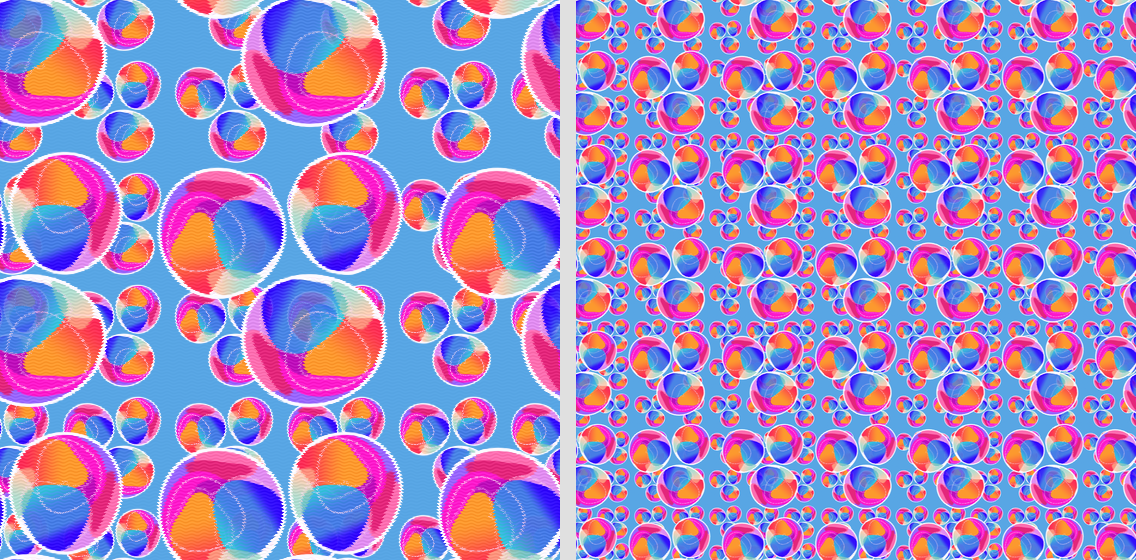
Left, the tile; right, the same tile 3 across and 3 down.
Write a Shadertoy shader that draws this pattern.

```glsl
// Marbled, stitched bubbles in two sizes on a sky blue ground, tiling seamlessly
const float TAU = 6.2831853;

// Approximate distance to an ellipse with a wavy rim
float wavyBlob(vec2 q, vec2 centre, vec2 radius, float waves, float amp, float phase) {
    vec2 e = (q - centre) / radius;
    float rim = 1.0 + amp * sin(waves * atan(e.y, e.x) + phase);
    return (length(e) - rim) * min(radius.x, radius.y);
}

float fill(float d, float aa) {
    return smoothstep(aa, -aa, d);
}

// Broken pale thread along a contour
float stitch(float d, float angle, float aa) {
    float dash = 0.45 + 0.55 * smoothstep(-0.5, 0.3, sin(angle * 44.0));
    return smoothstep(aa, 0.0, abs(d) - 0.008) * dash;
}

// One bubble of radius about 1; alpha drops where its blue pool is clear
vec4 bubble(vec2 q, float aa, float clearness, float weave) {
    float angle = atan(q.y, q.x);
    float body = wavyBlob(q, vec2(0.0), vec2(1.0), 3.0, 0.018, 1.0);
    float inside = fill(body + 0.05, aa);
    vec3 col = vec3(0.99, 0.98, 1.0);

    // Back washes: lilac, violet, pink and crimson
    float lilac = wavyBlob(q, vec2(0.42, 0.2), vec2(0.5, 0.58), 3.0, 0.08, 0.5);
    col = mix(col, vec3(0.88, 0.55, 0.94), inside * fill(lilac, aa));
    float violet = wavyBlob(q, vec2(-0.3, 0.14), vec2(0.68, 0.74), 2.0, 0.05, 0.0);
    col = mix(col, vec3(0.6, 0.4, 1.0), inside * fill(violet, aa));
    float pink = wavyBlob(q, vec2(0.02, 0.72), vec2(0.5, 0.3), 3.0, 0.1, 2.0);
    col = mix(col, vec3(1.0, 0.43, 0.69), inside * fill(pink, aa));
    float crimson = wavyBlob(q, vec2(-0.08, 0.63), vec2(0.5, 0.17), 3.0, 0.14, 1.0);
    col = mix(col, vec3(0.88, 0.12, 0.46), inside * fill(crimson, aa) * 0.9);

    // Magenta ribbon with a darker inner fold
    float magenta = wavyBlob(q, vec2(-0.26, -0.05), vec2(0.69, 0.65), 3.0, 0.06, 2.4);
    col = mix(col, vec3(1.0, 0.1, 0.8), inside * fill(magenta, aa));
    float fold = wavyBlob(q, vec2(0.1, 0.23), vec2(0.52, 0.3), 3.0, 0.1, 0.4);
    col = mix(col, vec3(0.7, 0.05, 0.72), inside * fill(fold, aa) * 0.85);

    // Orange pool sinking into red
    float ember = wavyBlob(q, vec2(-0.32, -0.34), vec2(0.43, 0.6), 4.0, 0.09, 1.4);
    vec3 emberCol = mix(vec3(1.0, 0.17, 0.34), vec3(1.0, 0.6, 0.18),
                        smoothstep(-0.85, 0.02, q.y - 0.25 * q.x));
    col = mix(col, emberCol, inside * fill(ember, aa));

    // Blue pool: cyan shore, royal middle, ultramarine far side
    vec2 poolCentre = vec2(0.41, -0.07);
    float pool = wavyBlob(q, poolCentre, vec2(0.54, 0.59), 3.0, 0.09, 0.7);
    float t = dot(q - poolCentre, vec2(0.8, 0.6));
    vec3 poolCol = mix(vec3(0.2, 0.8, 0.86), vec3(0.27, 0.48, 0.9),
                       smoothstep(-0.58, -0.08, t + 0.06 * weave));
    poolCol = mix(poolCol, vec3(0.19, 0.02, 1.0), smoothstep(0.16, 0.42, t));
    float poolMask = inside * fill(pool, aa);
    col = mix(col, poolCol, poolMask);

    // Sea-green and peach glaze
    float glaze = wavyBlob(q, vec2(0.2, -0.75), vec2(0.43, 0.2), 3.0, 0.1, 1.0);
    vec3 glazeCol = mix(vec3(1.0, 0.72, 0.56), vec3(0.55, 0.82, 0.74),
                        smoothstep(-0.1, 0.4, q.x));
    col = mix(col, glazeCol, inside * fill(glaze, aa) * 0.7);

    // Threads and woven shading
    float thread = stitch(magenta + 0.09, angle, aa);
    thread = max(thread, stitch(ember - 0.04, angle, aa) * 0.6);
    thread = max(thread, stitch(pool - 0.03 + 0.04 * sin(5.0 * angle), angle, aa) * 0.7);
    col = mix(col, vec3(1.0, 0.84, 0.95), inside * thread * 0.65);
    col += 0.035 * weave * inside;

    float deep = poolMask * smoothstep(0.0, -0.15, pool);
    return vec4(col, fill(body, aa) * (1.0 - clearness * deep));
}

// Three turned bubbles per cell, count cells across and down
vec3 bubbleLayer(vec3 col, vec2 uv, float count, float weave) {
    vec2 p = uv * count + vec2(0.004 * weave, 0.0);
    for (int i = 0; i < 3; i++) {
        vec2 centre = i == 0 ? vec2(0.789, 0.169) : i == 1 ? vec2(0.234, 0.242) : vec2(0.117, 0.786);
        vec2 radius = i == 0 ? vec2(0.229, 0.234) : i == 1 ? vec2(0.203, 0.219) : vec2(0.260, 0.237);
        float turn = i == 0 ? 0.0 : i == 1 ? -1.85 : 2.1;
        float clearness = i == 2 ? 0.24 : 0.06;
        vec2 q = (fract(p - centre + 0.5) - 0.5) / radius;
        float c = cos(turn), s = sin(turn);
        q = mat2(c, -s, s, c) * q;
        float aa = 0.8 * count / (iResolution.y * radius.x);
        vec4 b = bubble(q, aa, clearness, weave);
        col = mix(col, b.rgb, b.a);
    }
    return col;
}

void mainImage(out vec4 fragColor, in vec2 fragCoord) {
    vec2 uv = fragCoord / iResolution.xy;

    // Fine horizontal weave, whole periods so it wraps
    float sway = 1.6 * sin(TAU * 46.0 * uv.x) + sin(TAU * (17.0 * uv.x + 9.0 * uv.y));
    float weave = sin(TAU * 170.0 * uv.y + sway);

    vec3 col = vec3(0.345, 0.65, 0.895) + 0.008 * weave;
    col = bubbleLayer(col, uv, 5.0, weave);
    col = bubbleLayer(col, uv, 2.0, weave);
    fragColor = vec4(clamp(col, 0.0, 1.0), 1.0);
}
```
